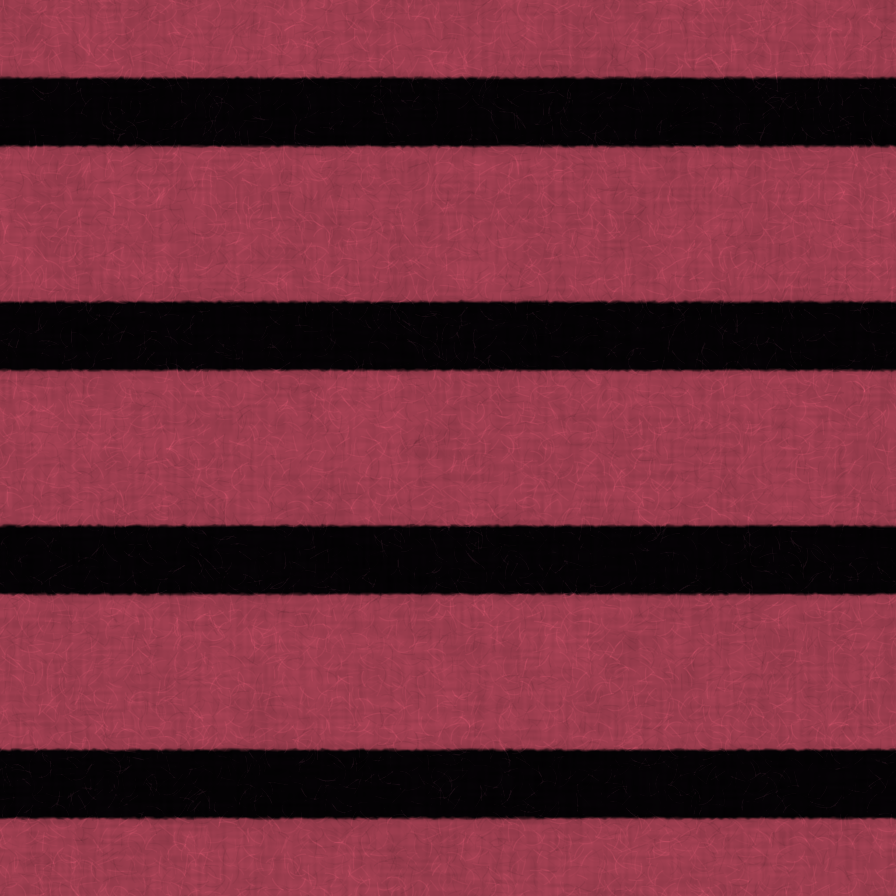
Write a Shadertoy shader that draws this pattern.

```glsl
// Felted cloth with level dark stripes on a rose ground.
// Stripes come from a repeated distance; the nap is layers of short bent
// fibres scattered on wrapping grids, over fine thread and mottle noise.

#define STRIPES 4.0
#define STRIPE_SHARE 0.305
#define EDGE_SOFTNESS 0.0022
#define EDGE_FUZZ 0.0010
#define FIBRE_LAYERS 6
#define FIBRE_CELLS 56.0
#define FIBRE_HALF_WIDTH 0.0007
#define FIBRE_CONTRAST 0.16
#define THREAD_CONTRAST 0.09
#define MOTTLE_CONTRAST 0.05
#define ROSE vec3(0.615, 0.240, 0.309)
#define INK vec3(0.016, 0.008, 0.016)

float hash(vec2 p) {
    return fract(sin(dot(p, vec2(127.1, 311.7))) * 43758.5453);
}

// Value noise that wraps after a whole number of cells
float wrapNoise(vec2 uv, vec2 cells, float seed) {
    vec2 p = uv * cells;
    vec2 i = floor(p);
    vec2 f = fract(p);
    f = f * f * (3.0 - 2.0 * f);
    vec2 a = mod(i, cells) + seed;
    vec2 b = mod(i + 1.0, cells) + seed;
    return mix(mix(hash(a), hash(vec2(b.x, a.y)), f.x),
               mix(hash(vec2(a.x, b.y)), hash(b), f.x), f.y);
}

// Distance to a short bent fibre, in cell units
float fibreDistance(vec2 p, float angle, float bend, float halfLength) {
    float c = cos(angle), s = sin(angle);
    vec2 q = vec2(c * p.x + s * p.y, c * p.y - s * p.x);
    float slope = 2.0 * bend * q.x;
    float across = (q.y - bend * q.x * q.x) / sqrt(1.0 + slope * slope);
    return length(vec2(max(abs(q.x) - halfLength, 0.0), across));
}

// Sum of light and dark fibres from one wrapping grid
float fibreLayer(vec2 uv, float seed, float pixel) {
    vec2 p = uv * FIBRE_CELLS;
    vec2 cell = floor(p);
    float tone = 0.0;
    for (int y = -1; y <= 1; y++)
    for (int x = -1; x <= 1; x++) {
        vec2 neighbour = cell + vec2(x, y);
        vec2 id = mod(neighbour, FIBRE_CELLS) + seed;
        vec2 centre = neighbour + vec2(hash(id), hash(id + 71.3));
        float angle = 6.2832 * hash(id + 133.7);
        float bend = 1.6 * (hash(id + 211.9) - 0.5);
        float halfLength = mix(0.3, 0.65, hash(id + 307.1));
        float d = fibreDistance(p - centre, angle, bend, halfLength) / FIBRE_CELLS;
        float cover = clamp(0.5 + (FIBRE_HALF_WIDTH - d) / pixel, 0.0, 1.0);
        tone += cover * (hash(id + 401.3) - 0.38);
    }
    return tone;
}

void mainImage(out vec4 fragColor, in vec2 fragCoord) {
    vec2 uv = fragCoord / iResolution.xy;
    float pixel = 1.0 / iResolution.y;

    // Nap, woven threads and broad mottling
    float nap = 0.0;
    for (int i = 0; i < FIBRE_LAYERS; i++)
        nap += fibreLayer(uv + vec2(0.137, 0.071) * float(i), 17.0 * float(i), pixel);
    float threads = wrapNoise(uv, vec2(256.0, 32.0), 5.0)
                  + wrapNoise(uv, vec2(32.0, 256.0), 9.0) - 1.0;
    float mottle = wrapNoise(uv, vec2(14.0), 3.0) * 0.5
                 + wrapNoise(uv, vec2(40.0), 23.0) * 0.5 - 0.5;

    // Signed distance to the nearest stripe, negative inside
    float d = (abs(fract(uv.y * STRIPES) - 0.5) - 0.5 * STRIPE_SHARE) / STRIPES;
    d += EDGE_FUZZ * (2.0 * wrapNoise(uv, vec2(200.0), 41.0) - 1.0 + 0.5 * nap);
    float soft = max(EDGE_SOFTNESS, pixel);
    float ground = smoothstep(-soft, soft, d);

    // Rose ground, slightly shaded beside each stripe
    float light = 0.99 + FIBRE_CONTRAST * nap + THREAD_CONTRAST * threads
                + MOTTLE_CONTRAST * mottle;
    light *= 1.0 - 0.16 * exp(-max(d, 0.0) / 0.003);
    vec3 rose = ROSE * light;

    // Dark stripe with faint stray fibres
    vec3 ink = INK * (1.0 + 0.5 * threads)
             + vec3(0.07, 0.035, 0.05) * smoothstep(0.2, 0.9, nap);

    fragColor = vec4(clamp(mix(ink, rose, ground), 0.0, 1.0), 1.0);
}
```
